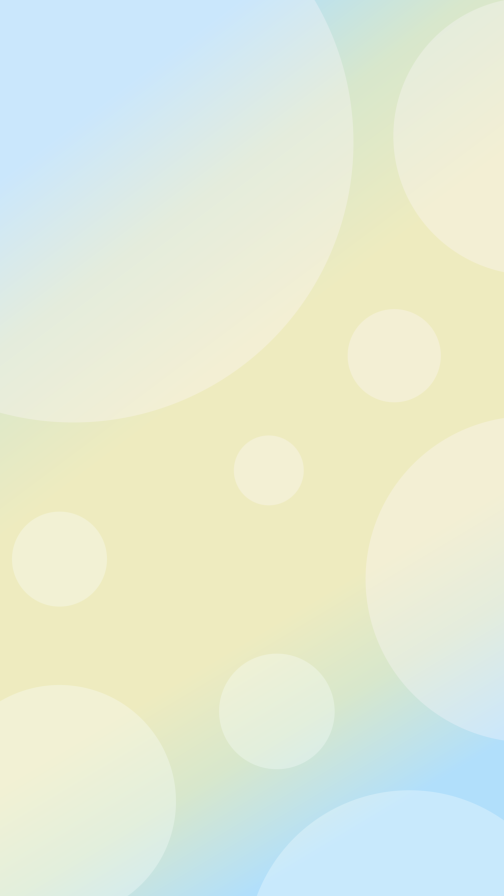
This background is drawn by a WebGL 2 fragment shader. Its source:

```glsl
#version 300 es
precision highp float;
// Pale translucent discs over a diagonal blue, green and butter-yellow gradient.
uniform vec2 u_resolution;
out vec4 fragColor;

const vec3 SKY = vec3(0.695, 0.875, 0.985);
const vec3 MINT = vec3(0.845, 0.906, 0.800);
const vec3 BUTTER = vec3(0.933, 0.922, 0.750);
const vec3 COOL_VEIL = vec3(0.98, 1.0, 1.0);
const vec3 WARM_VEIL = vec3(1.0, 0.97, 1.0);
const float VEIL_ALPHA = 0.32;

// Disc centre and radius, in units of the canvas height
const int DISC_COUNT = 9;
const vec3 DISCS[DISC_COUNT] = vec3[](
  vec3(0.082, 0.841, 0.3125), vec3(0.594, 0.848, 0.155), vec3(0.440, 0.603, 0.052),
  vec3(0.300, 0.475, 0.039), vec3(0.0664, 0.376, 0.053), vec3(0.309, 0.206, 0.0645),
  vec3(0.590, 0.3535, 0.182), vec3(0.0664, 0.1055, 0.130), vec3(0.457, -0.064, 0.182));

float linearStep(float a, float b, float x) {
  return clamp((x - a) / (b - a), 0.0, 1.0);
}

// Three-colour ramp: sky up to a, mint at b, butter from c onwards
vec3 ramp(float x, float a, float b, float c) {
  vec3 cool = mix(SKY, MINT, linearStep(a, b, x));
  return mix(cool, BUTTER, linearStep(b, c, x));
}

// Sky in two opposite corners with a butter band between them
vec3 backdrop(vec2 p) {
  float depth = 1.0 - p.y;
  float upper = depth + 0.75 * p.x;
  float lower = depth + 0.60 * p.x;
  vec3 topColor = ramp(upper, 0.20, 0.39, 0.60);
  vec3 bottomColor = ramp(-lower, -1.165, -1.01, -0.88);
  return mix(topColor, bottomColor, smoothstep(0.72, 0.80, lower));
}

// Antialiased coverage of a disc
float discMask(vec2 p, vec3 disc, float pixel) {
  float d = length(p - disc.xy) - disc.z;
  return 1.0 - smoothstep(-0.75 * pixel, 0.75 * pixel, d);
}

void main() {
  float pixel = 1.0 / u_resolution.y;
  vec2 p = gl_FragCoord.xy * pixel;
  vec3 color = backdrop(p);

  // Veils grow warmer towards the upper right
  for (int i = 0; i < DISC_COUNT; i++) {
    vec3 disc = DISCS[i];
    float warmth = smoothstep(0.60, 0.85, disc.x + disc.y);
    vec3 veil = mix(COOL_VEIL, WARM_VEIL, warmth);
    color = mix(color, veil, VEIL_ALPHA * discMask(p, disc, pixel));
  }
  fragColor = vec4(color, 1.0);
}
```
